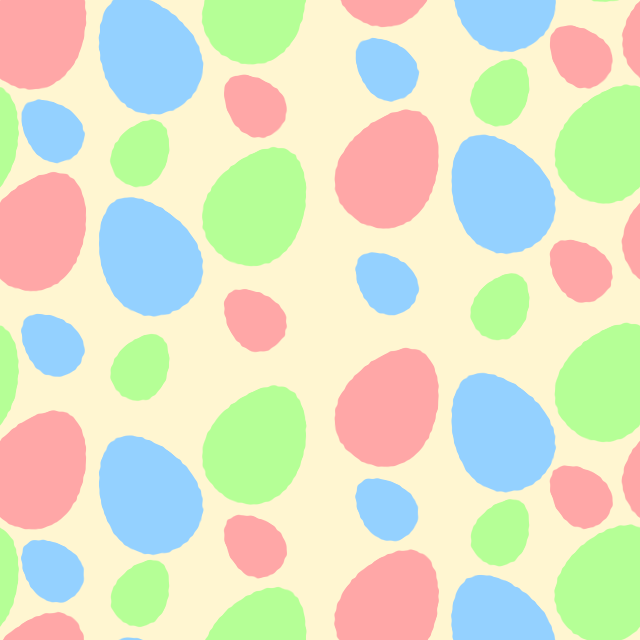
Write a three.js fragment shader that draws this pattern.

```glsl
// Pastel eggs on cream, in columns that alternate large and small eggs.
// Each egg is a tapered ellipse, tilted and wrapped over a wide tile; three
// columns are drawn twice per tile, with two uneven steps down each column.
varying vec2 vUv;

const vec3 CREAM = vec3(1.0, 0.965, 0.82);
const vec3 GREEN = vec3(0.71, 1.0, 0.59);
const vec3 PINK = vec3(1.0, 0.655, 0.655);
const vec3 BLUE = vec3(0.58, 0.82, 1.0);

const vec2 TILE = vec2(1.0, 0.6875);      // one repeat, in canvas widths
const vec2 EGG = vec2(0.0747, 0.0977);    // half width and half length
const float TAPER = 0.2;                  // narrowing toward the tip
const float SMALL = 0.563;                // small egg relative to large
const float LEAN = 0.5236;                // 30 degrees
const float STEEP = 0.7854;               // 45 degrees
const float SOFT = 0.001;                 // half width of the smoothed edge

// Shortest offset from a centre on the repeating tile
vec2 wrapOffset(vec2 offset, vec2 period) {
  return offset - period * floor(offset / period + 0.5);
}

// Approximate signed distance to an egg whose tip leans right by tilt
float eggDistance(vec2 p, vec2 halfSize, float taper, float tilt) {
  float s = sin(tilt), c = cos(tilt);
  vec2 q = vec2(c * p.x - s * p.y, s * p.x + c * p.y) / halfSize;
  q.x /= max(1.0 - taper * q.y, 0.3);
  return (length(q) - 1.0) * halfSize.x;
}

// Fine unevenness of the cut edge
float edgeRipple(vec2 p) {
  return 0.0004 * (sin(p.x * 310.0 + 2.0 * sin(p.y * 170.0))
                 + sin(p.y * 370.0 + 2.0 * sin(p.x * 210.0)));
}

// Coverage of two eggs in one column, the second one step lower
float eggPair(vec2 p, vec2 centre, float stepDown, float scale, float tilt) {
  float d = 1.0;
  for (int i = 0; i < 2; i++) {
    vec2 q = wrapOffset(p - centre + vec2(0.0, float(i) * stepDown), TILE);
    d = min(d, eggDistance(q, EGG * scale, TAPER, tilt));
  }
  return 1.0 - smoothstep(-SOFT, SOFT, d + edgeRipple(p));
}

vec3 paintLarge(vec3 base, vec3 paint, vec2 p, vec2 centre, float tilt) {
  return mix(base, paint, eggPair(p, centre, 0.3724, 1.0, tilt));
}

vec3 paintSmall(vec3 base, vec3 paint, vec2 p, vec2 centre, float tilt) {
  return mix(base, paint, eggPair(p, centre, 0.3346, SMALL, tilt));
}

void main() {
  vec2 p = vUv;
  vec3 color = CREAM;

  // Each half of the tile holds the same three columns, moved right and up
  for (int i = 0; i < 2; i++) {
    float side = float(i);
    vec2 large = p - side * vec2(0.5508, 0.0977);
    color = paintLarge(color, PINK, large, vec2(0.0595, 0.6406), LEAN);
    color = paintLarge(color, BLUE, large, vec2(0.2297, 0.6016), -LEAN);
    color = paintLarge(color, GREEN, large, vec2(0.4033, 0.6797), LEAN);

    // Small eggs shift by slightly different amounts
    color = paintSmall(color, BLUE, p - side * vec2(0.5222, 0.0961),
                       vec2(0.0798, 0.7978), -STEEP);
    color = paintSmall(color, GREEN, p - side * vec2(0.5625, 0.0948),
                       vec2(0.2221, 0.7620), LEAN);
    color = paintSmall(color, PINK, p - side * vec2(0.5091, 0.0771),
                       vec2(0.3962, 0.8366), -STEEP);
  }

  gl_FragColor = vec4(color, 1.0);
}
```
